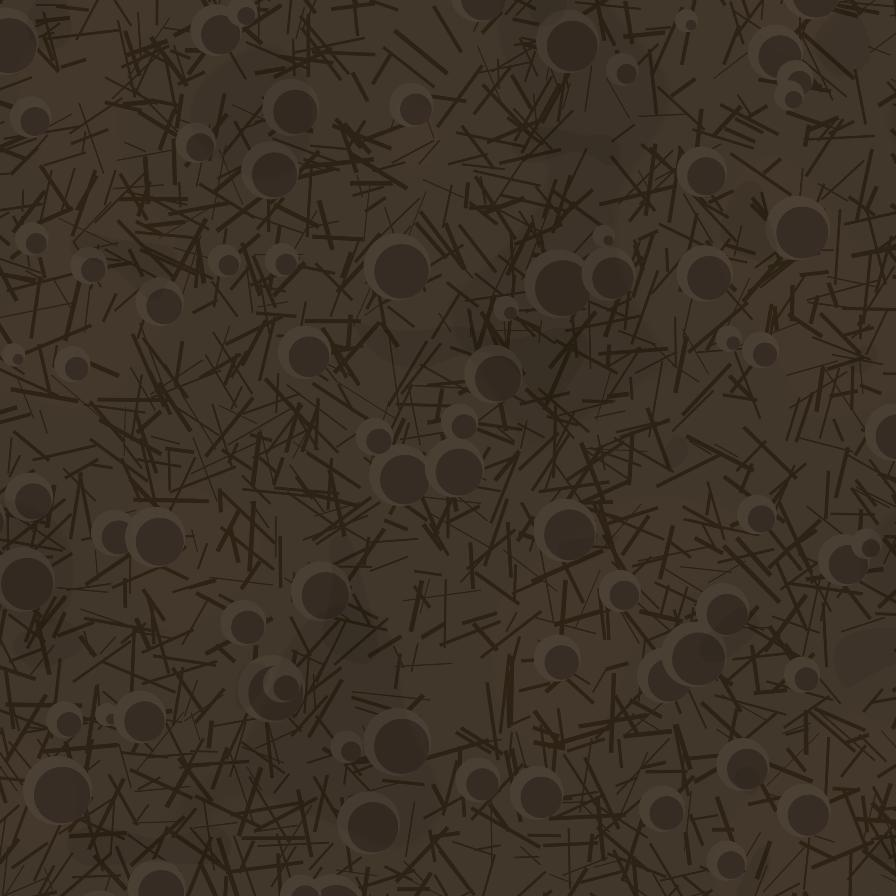
This texture is drawn by a WebGL 2 fragment shader. Its source:

```glsl
#version 300 es
precision highp float;
// Dark forest floor: scattered needles, shaded round pebbles and faint stains.

uniform vec2 u_resolution;
out vec4 fragColor;

vec3 hash3(vec3 p) {
    p = fract(p * vec3(0.1031, 0.1030, 0.0973));
    p += dot(p, p.yxz + 33.33);
    return fract((p.xxy + p.yxx) * p.zyx);
}

float gradientNoise(vec2 p) {
    vec2 cell = floor(p), f = p - cell;
    vec2 w = f * f * f * (f * (f * 6.0 - 15.0) + 10.0);
    float corner[4];
    for (int i = 0; i < 4; i++) {
        vec2 o = vec2(i & 1, i >> 1);
        float a = 6.2832 * hash3(vec3(cell + o + 40.0, 7.0)).x;
        corner[i] = dot(vec2(cos(a), sin(a)), f - o);
    }
    return mix(mix(corner[0], corner[1], w.x), mix(corner[2], corner[3], w.x), w.y);
}

float segmentDistance(vec2 p, vec2 dir, float halfLength, float halfWidth) {
    vec2 q = abs(vec2(dot(p, dir), dot(p, vec2(-dir.y, dir.x))));
    return max(q.x - halfLength, q.y - halfWidth);
}

float coverage(float d, float pixel) {
    return 1.0 - smoothstep(-0.5 * pixel, 0.5 * pixel, d);
}

// Straight needles in every direction, many per grid cell
float needles(vec2 uv, float pixel) {
    const float GRID = 12.0;
    vec2 home = floor(uv * GRID);
    float ink = 0.0;
    for (int y = -1; y <= 1; y++)
    for (int x = -1; x <= 1; x++)
    for (int k = 0; k < 11; k++) {
        vec2 cell = home + vec2(x, y);
        vec3 place = hash3(vec3(cell + 20.0, float(k) + 1.0));
        vec3 form = hash3(vec3(cell + 71.0, float(k) + 31.0));
        vec2 center = (cell + place.xy) / GRID;
        float angle = 6.2832 * place.z;
        float d = segmentDistance(uv - center, vec2(cos(angle), sin(angle)),
                                  mix(0.012, 0.045, form.x), mix(0.0006, 0.0027, form.y));
        float kept = step(form.z, 0.88 + 0.9 * gradientNoise(center * 5.0));
        ink = max(ink, kept * coverage(d, pixel));
    }
    return ink;
}

// Pebbles: a pale disc with a dark disc shifted to the lower right
vec3 addPebbles(vec3 color, vec2 uv, float pixel) {
    const float GRID = 8.0;
    vec2 home = floor(uv * GRID);
    for (int y = -1; y <= 1; y++)
    for (int x = -1; x <= 1; x++)
    for (int k = 0; k < 2; k++) {
        vec2 cell = home + vec2(x, y);
        vec3 place = hash3(vec3(cell + 13.0, float(k) + 53.0));
        float chance = hash3(vec3(cell + 37.0, float(k) + 83.0)).y;
        if (chance > 0.52) continue;
        vec2 offset = uv - (cell + place.xy) / GRID;
        float radius = mix(0.012, 0.039, place.z);
        float pale = coverage(length(offset) - radius, pixel);
        float dark = coverage(length(offset - vec2(0.005, -0.005)) - radius + 0.007, pixel);
        color = mix(color, vec3(0.287, 0.246, 0.200), pale);
        color = mix(color, vec3(0.212, 0.173, 0.138), dark);
    }
    return color;
}

void main() {
    float pixel = 1.0 / u_resolution.y;
    vec2 uv = gl_FragCoord.xy * pixel;

    vec3 color = vec3(0.256, 0.214, 0.167);
    color = mix(color, vec3(0.174, 0.133, 0.082), needles(uv, pixel));
    color = addPebbles(color, uv, pixel);

    // Faint broad stains lying over everything
    float broad = gradientNoise(uv * 4.0 + 9.0);
    float small = gradientNoise(uv * 9.0 + 3.0);
    color *= 1.0 - 0.06 * smoothstep(0.24, 0.27, broad);
    color *= 1.0 - 0.07 * smoothstep(0.36, 0.38, small);
    color *= 1.0 + 0.02 * smoothstep(0.20, 0.24, -broad);

    fragColor = vec4(color, 1.0);
}
```
